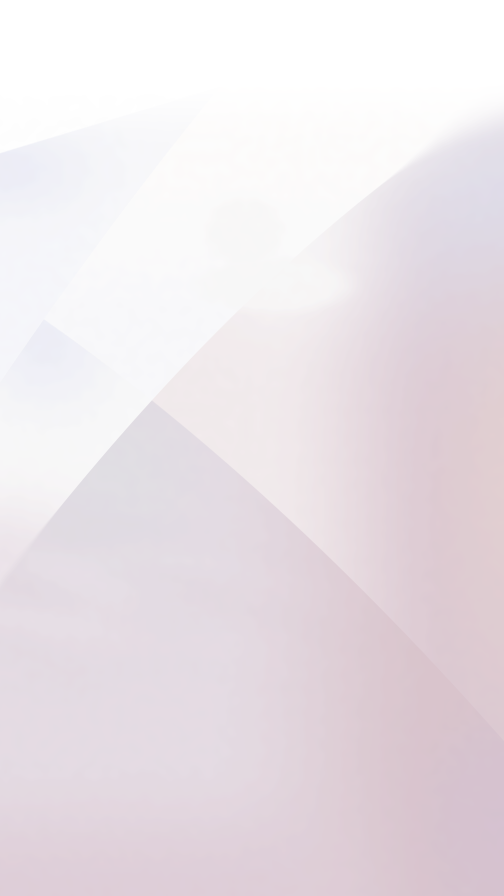
This background is drawn by a WebGL 2 fragment shader. Its source:

```glsl
#version 300 es
precision highp float;

#define RIDGE_BLUR 0.035
#define MIST_START 0.835
#define MIST_END 0.920
#define WISP_SCALE vec2(3.5, 24.0)
#define WISP_STRENGTH 0.028
#define GRAIN_SCALE vec2(40.0, 71.0)
#define GRAIN_STRENGTH 0.004
#define TONE_LEVELS 100.0
#define TONE_STEPPING 0.7

uniform vec2 u_resolution;
out vec4 fragColor;

const vec3 WHITE = vec3(1.0);
const vec3 PEARL = vec3(0.972, 0.972, 0.977);
const vec3 IVORY = vec3(0.988, 0.985, 0.984);
const vec3 ICE = vec3(0.922, 0.924, 0.962);
const vec3 BLUSH = vec3(0.944, 0.917, 0.924);
const vec3 LAVENDER = vec3(0.866, 0.862, 0.916);
const vec3 MAUVE = vec3(0.860, 0.787, 0.822);
const vec3 PEACH = vec3(0.892, 0.818, 0.818);
const vec3 LILAC = vec3(0.895, 0.858, 0.888);
const vec3 COOL_GREY = vec3(0.877, 0.868, 0.893);
const vec3 ROSE = vec3(0.850, 0.768, 0.798);
const vec3 VIOLET = vec3(0.832, 0.760, 0.820);
const vec3 CLOUD = vec3(0.970, 0.968, 0.967);

// Soft elliptical falloff
float glow(vec2 p, vec2 centre, vec2 radius) {
  vec2 d = (p - centre) / radius;
  return exp(-dot(d, d));
}

// Ellipse with a flat middle and a feathered rim
float puff(vec2 p, vec2 centre, vec2 radius) {
  return smoothstep(1.25, 0.7, length((p - centre) / radius));
}

// Signed height above the curve y = k.x + k.y * x + k.z * x^2
float above(vec2 p, vec3 k) {
  return p.y - (k.x + p.x * (k.y + k.z * p.x));
}

float cover(float d, float blur) {
  return smoothstep(-blur, blur, d);
}

vec2 hashGradient(vec2 cell) {
  float h = fract(sin(dot(cell, vec2(127.1, 311.7))) * 43758.5);
  return vec2(cos(h * 6.2832), sin(h * 6.2832));
}

float gradientNoise(vec2 p) {
  vec2 i = floor(p), f = fract(p);
  vec2 u = f * f * f * (f * (f * 6.0 - 15.0) + 10.0);
  vec2 e = vec2(1.0, 0.0);
  float a = dot(hashGradient(i), f);
  float b = dot(hashGradient(i + e.xy), f - e.xy);
  float c = dot(hashGradient(i + e.yx), f - e.yx);
  float d = dot(hashGradient(i + e.xx), f - e.xx);
  return mix(mix(a, b, u.x), mix(c, d, u.x), u.y);
}

// Gentle tonal terraces with smoothed steps
vec3 terrace(vec3 c) {
  vec3 t = c * TONE_LEVELS;
  vec3 stepped = floor(t) + smoothstep(0.3, 0.7, fract(t));
  return mix(c, stepped / TONE_LEVELS, TONE_STEPPING);
}

// Pale facets at the upper left
vec3 paleFacets(vec2 p, float leftOfFold, float underCrease, float aa) {
  vec3 centre = mix(PEARL, IVORY, smoothstep(0.62, 0.84, p.y));

  vec3 side = mix(vec3(0.962, 0.964, 0.977), PEARL, smoothstep(0.05, 0.38, p.x));
  side = mix(side, ICE, 0.9 * glow(p, vec2(0.0, 0.81), vec2(0.16, 0.045)));
  float veil = cover(above(p, vec3(0.829, 0.17, 0.0)), aa);
  side = mix(side, vec3(0.994), veil);

  vec3 low = mix(vec3(0.975), ICE, 0.85 * glow(p, vec2(0.09, 0.62), vec2(0.14, 0.08)));
  low = mix(low, vec3(0.918, 0.883, 0.908), 0.9 * glow(p, vec2(0.0, 0.375), vec2(0.20, 0.07)));

  return mix(mix(centre, low, underCrease), side, leftOfFold);
}

// Large rosy facet on the right, paler just below the ridge
vec3 roseFacet(vec2 p, float ridge) {
  vec3 c = mix(BLUSH, MAUVE, smoothstep(0.52, 0.90, p.x));
  c = mix(c, LAVENDER, 0.9 * glow(p, vec2(1.0, 0.79), vec2(0.30, 0.16)));
  c = mix(c, PEACH, 0.75 * glow(p, vec2(1.02, 0.47), vec2(0.12, 0.20)));
  c = mix(c, IVORY, 0.65 * glow(p, vec2(0.58, 0.71), vec2(0.17, 0.08)));
  float sheen = exp(min(ridge, 0.0) / 0.05) * smoothstep(0.5, 0.65, p.x);
  return mix(c, CLOUD, 0.55 * sheen);
}

// Darker ground below the crease
vec3 groundFacet(vec2 p) {
  vec3 c = mix(LILAC, COOL_GREY, 0.85 * glow(p, vec2(0.22, 0.48), vec2(0.24, 0.13)));
  c = mix(c, ROSE, smoothstep(0.40, 0.90, p.x));
  c = mix(c, vec3(0.868, 0.800, 0.840), 0.9 * smoothstep(0.16, 0.0, p.y) * smoothstep(0.9, 0.5, p.x));
  c = mix(c, VIOLET, 0.8 * glow(p, vec2(1.0, 0.08), vec2(0.17, 0.12)));
  float wisps = gradientNoise(p * WISP_SCALE + vec2(0.0, 2.0 * p.x));
  return c + WISP_STRENGTH * wisps * glow(p, vec2(0.15, 0.34), vec2(0.38, 0.08));
}

void main() {
  vec2 p = gl_FragCoord.xy / u_resolution;
  float aa = 1.0 / u_resolution.y;

  // Curved folds dividing the sheet
  float ridge = above(p, vec3(0.349, 0.737, -0.197));
  float crease = above(p, vec3(0.677, -0.371, -0.133));
  float fold = above(p, vec3(0.573, 0.826, -0.16));
  float ridgeBlur = aa + RIDGE_BLUR * smoothstep(0.75, 1.0, p.x) + 0.010 * smoothstep(0.13, 0.0, p.x);
  float underCrease = cover(-crease, aa);

  vec3 pale = paleFacets(p, cover(fold, aa), underCrease, aa);
  vec3 tinted = mix(roseFacet(p, ridge), groundFacet(p), underCrease);
  vec3 color = mix(tinted, pale, cover(ridge, ridgeBlur));

  // Faint cloud lying across the ridge
  float cloud = max(puff(p, vec2(0.485, 0.742), vec2(0.08, 0.040)), puff(p, vec2(0.545, 0.682), vec2(0.15, 0.030)));
  color = mix(color, CLOUD, 0.8 * cloud);

  // Grain and terraces, then white mist from the top
  color = terrace(color + GRAIN_STRENGTH * gradientNoise(p * GRAIN_SCALE));
  color = mix(color, WHITE, smoothstep(MIST_START, MIST_END, p.y));
  fragColor = vec4(clamp(color, 0.0, 1.0), 1.0);
}
```
